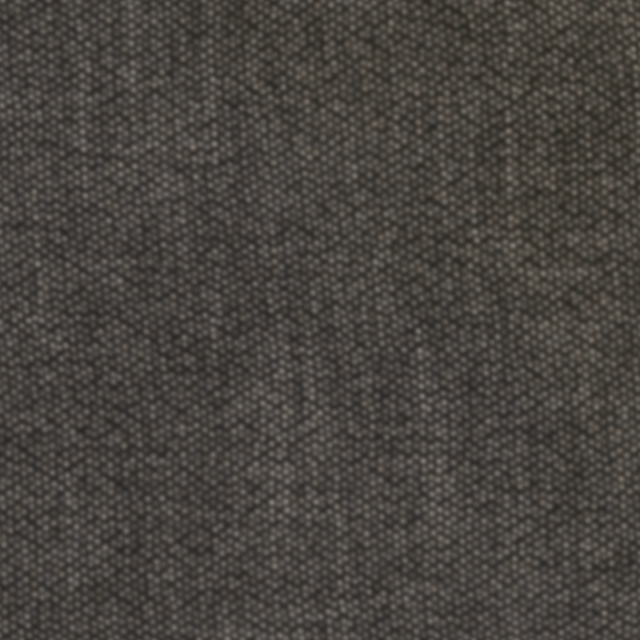
Write a Shadertoy shader that draws this texture.

```glsl
// Dark grey-brown woven cloth: staggered soft beads where warp threads surface,
// each toned by its warp thread, its weft pick and chance. Gradient noise bends
// the threads, thickens some into pale slubs and adds faint cloudy shading.

const float TAU = 6.2831853;
const vec2 THREADS = vec2(88.0, 68.0);      // warp columns, beads per column
const vec2 BEAD_RADIUS = vec2(0.36, 0.28);  // in cells
const float LEAN = 0.055;                   // sideways drift of the warp
const vec3 CLOTH = vec3(1.045, 0.985, 0.935);
const vec3 OLIVE = vec3(0.004, 0.003, -0.012);

float hash(vec2 p) {
    vec3 q = fract(p.xyx * vec3(0.1031, 0.1030, 0.0973));
    q += dot(q, q.yzx + 33.33);
    return fract((q.x + q.y) * q.z);
}

float cornerSlope(vec2 corner, vec2 offset) {
    float angle = TAU * hash(corner + 71.0);
    return dot(vec2(cos(angle), sin(angle)), offset);
}

// Gradient noise, roughly -0.7 to 0.7
float noise(vec2 p) {
    vec2 cell = floor(p);
    vec2 f = p - cell;
    vec2 w = f * f * f * (f * (f * 6.0 - 15.0) + 10.0);
    vec2 e = vec2(1.0, 0.0);
    float low = mix(cornerSlope(cell, f), cornerSlope(cell + e, f - e), w.x);
    float high = mix(cornerSlope(cell + e.yx, f - e.yx),
                     cornerSlope(cell + 1.0, f - 1.0), w.x);
    return mix(low, high, w.y);
}

// Leaning, gently wavy thread coordinates
vec2 bendThreads(vec2 uv, float lean) {
    float sway = 0.010 * noise(uv * vec2(2.5, 3.0) + 4.3);
    float sag = 0.014 * noise(uv * vec2(2.0, 1.6) + 19.7);
    float wobble = 0.0016 * noise(uv * vec2(22.0, 14.0) + 8.1);
    return uv + vec2(lean * uv.y + sway + wobble, sag + wobble);
}

// Brightness of one bead from its column, weft pick and position
float beadTone(float column, float pick, vec2 center) {
    vec2 at = center / THREADS;
    float warp = noise(vec2(column * 7.37, at.y * 5.0));
    float weft = noise(vec2(at.x * 7.0, pick * 5.63));
    float slub = smoothstep(0.12, 0.5, noise(vec2(column * 0.43 + 0.2, at.y * 1.7)));
    float chance = hash(vec2(column, pick) + 13.0) - 0.5;
    return 0.96 + 0.36 * warp + 0.36 * weft + 0.24 * slub + 0.42 * chance;
}

// Sum of soft beads around p; odd columns are shifted by half a bead
float weave(vec2 p, vec2 radius) {
    float sum = 0.0;
    for (int i = -1; i <= 1; i++) {
        float column = floor(p.x) + float(i);
        float shift = 0.5 * mod(column, 2.0);
        for (int j = -1; j <= 1; j++) {
            float row = floor(p.y - shift) + float(j);
            vec2 id = vec2(column, row);
            vec2 center = id + vec2(0.5, 0.5 + shift);
            vec2 jitter = vec2(hash(id + 5.0), hash(id + 47.0)) - 0.5;
            vec2 d = (p - center - jitter * vec2(0.22, 0.26)) / radius;
            sum += beadTone(column, 2.0 * (row + shift), center) * exp(-0.5 * dot(d, d));
        }
    }
    return sum;
}

void mainImage(out vec4 fragColor, in vec2 fragCoord) {
    vec2 uv = fragCoord / iResolution.xy;
    vec2 threadPos = bendThreads(uv, LEAN) * THREADS + 200.0;

    // Weave relief over the dark gaps
    float tone = 0.134 + 0.22 * weave(threadPos, BEAD_RADIUS);

    // Broad folds, blotches and fine fibre
    tone += 0.022 * noise(uv * 3.2 + 31.0);
    tone += 0.025 * noise(uv * vec2(13.0, 17.0) + 57.0);
    tone += 0.020 * noise(uv * vec2(120.0, 95.0) + 11.0);

    // Warm grey, drifting to olive at the upper right
    vec3 color = tone * CLOTH;
    color += OLIVE * smoothstep(0.8, 1.9, uv.x + uv.y + 0.5 * noise(uv * 4.0));
    color += vec3(0.012, 0.0, -0.012) * noise(uv * 48.0 + 90.0);

    fragColor = vec4(clamp(color, 0.0, 1.0), 1.0);
}
```
